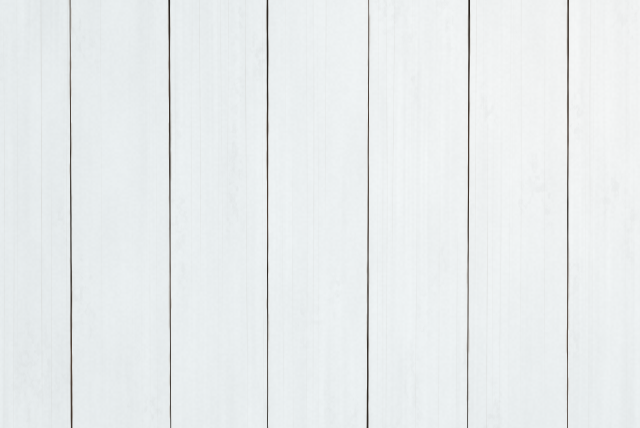
Write a WebGL 2 fragment shader that draws this texture.

```glsl
#version 300 es
precision highp float;
// Seven upright white-painted boards parted by six thin dark gaps.
// Each gap leans and tapers by its index; stretched noise gives the grain,
// hashed hairlines the cracks, and thresholded noise the worn paint.
uniform vec2 u_resolution;
out vec4 fragColor;

// Lengths are fractions of the canvas width
const float PITCH = 0.1553;
const float FIRST_GAP = 0.1107;
const float GAP_WIDTH = 0.0018;
const float GAP_TAPER = 0.0013;
const float GAP_LEAN = 0.0026;
const float GAP_WOBBLE = 0.0005;
const float HAIRLINE_WIDTH = 0.0008;
const int HAIRLINES = 9;
const float GRAIN_DEPTH = 0.034;
const float MOTTLE_DEPTH = 0.024;
const float SCUFF_DEPTH = 0.14;

const vec3 PAINT = vec3(0.916, 0.936, 0.941);
const vec3 WARM_LIGHT = vec3(0.034, 0.020, 0.014);
const vec3 BARE_WOOD = vec3(0.70, 0.67, 0.63);
const vec3 GREY_WEAR = vec3(0.77, 0.78, 0.78);
const vec3 GAP_DARK = vec3(0.15, 0.13, 0.11);
const vec3 GAP_BROWN = vec3(0.32, 0.26, 0.22);

float hash(vec2 p) {
  vec3 q = fract(vec3(p.xyx) * 0.1031);
  q += dot(q, q.yzx + 33.33);
  return fract((q.x + q.y) * q.z);
}

float noise(vec2 p) {
  vec2 i = floor(p), f = fract(p);
  f = f * f * (3.0 - 2.0 * f);
  return mix(mix(hash(i), hash(i + vec2(1, 0)), f.x),
             mix(hash(i + vec2(0, 1)), hash(i + vec2(1, 1)), f.x), f.y);
}

float fbm(vec2 p) {
  float sum = 0.0, amp = 0.5;
  for (int i = 0; i < 4; i++) {
    sum += amp * noise(p);
    p = p * 2.03 + 17.3;
    amp *= 0.5;
  }
  return sum;
}

// Share of a pixel-wide box covered by a line at signed distance d
float lineCover(float d, float width, float pixel) {
  float lo = max(d - 0.5 * pixel, -0.5 * width);
  float hi = min(d + 0.5 * pixel, 0.5 * width);
  return clamp((hi - lo) / pixel, 0.0, 1.0);
}

// Centre of gap k; down runs from 0 at the top to 1 at the bottom
float gapCentre(float k, float down) {
  float uneven = -0.0034 * exp(-1.5 * (k - 2.2) * (k - 2.2));
  float lean = GAP_LEAN * cos(0.9 * k - 0.3) * (down - 0.5);
  return FIRST_GAP + PITCH * k + uneven + lean;
}

// Hairline cracks of one board, gathered loosely around a grainy strip
float hairlines(vec2 p, float across, float board, float pixel) {
  float sum = 0.0;
  float strip = hash(vec2(board, 71.0));
  for (int i = 0; i < HAIRLINES; i++) {
    vec2 seed = vec2(board * 13.0 + 5.0, float(i) * 7.0 + 2.0);
    float place = mix(hash(seed), strip, 0.45 * hash(seed + 3.1));
    float bend = 0.003 * (noise(vec2(p.y * 3.0, place * 90.0)) - 0.5);
    float reach = mix(0.12, 0.65, hash(seed + 9.7));
    float away = abs(p.y - 0.67 * hash(seed + 5.3));
    float fade = 1.0 - smoothstep(0.4 * reach, reach, away);
    float broken = mix(0.4, 1.0, noise(vec2(p.y * 20.0, place * 300.0)));
    float d = across - place * PITCH + bend;
    float strength = hash(seed + 1.9);
    sum += lineCover(d, HAIRLINE_WIDTH, pixel) * fade * broken
         * mix(0.12, 0.65, strength * strength);
  }
  return min(sum, 1.0);
}

void main() {
  float pixel = 1.0 / u_resolution.x;
  vec2 p = gl_FragCoord.xy * pixel;
  float down = 1.0 - gl_FragCoord.y / u_resolution.y;

  // Nearest gap and the board this point lies on
  float k = round((p.x - FIRST_GAP) / PITCH);
  float wobble = GAP_WOBBLE * (fbm(vec2(p.y * 24.0, k * 9.0 + 30.0)) - 0.47);
  float d = p.x - gapCentre(k, down) - wobble;
  float board = k + step(0.0, d);
  float across = p.x - gapCentre(board - 1.0, down);
  vec2 boardPos = vec2(across, p.y) + vec2(board * 3.7 + 1.0, board * 1.9);

  // Painted face: broad light, board tint and cloudy brushwork
  vec2 fromLight = p - vec2(0.94, 0.56);
  vec3 color = PAINT + WARM_LIGHT * exp(-7.0 * dot(fromLight, fromLight));
  color -= 0.014 * smoothstep(0.22, 0.65, length(p - vec2(0.56, 0.36)));
  color += 0.010 * (hash(vec2(board, 41.0)) - 0.5);
  color += MOTTLE_DEPTH * (fbm(boardPos * vec2(38.0, 9.0)) - 0.47);
  color += 0.012 * (noise(boardPos * 270.0) - 0.5);

  // Long grain, strongest on the left and on every other board
  float grainy = 0.7 + 0.35 * cos(3.14159 * board) * (1.0 - board / 5.0);
  float waver = 0.004 * noise(boardPos * vec2(9.0, 4.0));
  float streak = 0.6 * noise(vec2((boardPos.x + waver) * 290.0, boardPos.y * 3.0))
               + 0.4 * noise(vec2((boardPos.x + waver) * 120.0, boardPos.y * 1.6));
  float patchiness = smoothstep(0.25, 0.75, noise(boardPos * vec2(22.0, 2.5)));
  color -= GRAIN_DEPTH * grainy * mix(0.3, 1.0, patchiness) * (streak - 0.45);
  color = mix(color, BARE_WOOD, 0.6 * grainy * hairlines(p, across, board, pixel));

  // Faint scuffs where the paint has thinned
  float area = smoothstep(0.50, 0.76, fbm(boardPos * vec2(24.0, 8.0) + 50.0));
  float flecks = smoothstep(0.40, 0.72, fbm(boardPos * vec2(190.0, 110.0)));
  color = mix(color, GREY_WEAR, SCUFF_DEPTH * area * flecks);

  // Worn board edges, then the gap itself
  float worn = smoothstep(0.52, 0.74, fbm(vec2(p.y * 30.0, board * 11.0 + 4.0)));
  color = mix(color, BARE_WOOD, 0.06 * exp(-abs(d) / 0.0025));
  color = mix(color, BARE_WOOD, 0.4 * worn * lineCover(d, 0.005, pixel));
  float widens = mod(k, 3.0) < 0.5 ? 1.0 : -1.0;
  float ragged = 0.9 + 0.2 * noise(vec2(p.y * 60.0, k * 5.0 + 8.0));
  float width = (GAP_WIDTH + GAP_TAPER * widens * (down - 0.5)) * ragged;
  vec3 gapColor = mix(GAP_DARK, GAP_BROWN, noise(vec2(p.y * 9.0, k * 7.0 + 20.0)));
  color = mix(color, gapColor, lineCover(d, width, pixel));

  fragColor = vec4(clamp(color, 0.0, 1.0), 1.0);
}
```
